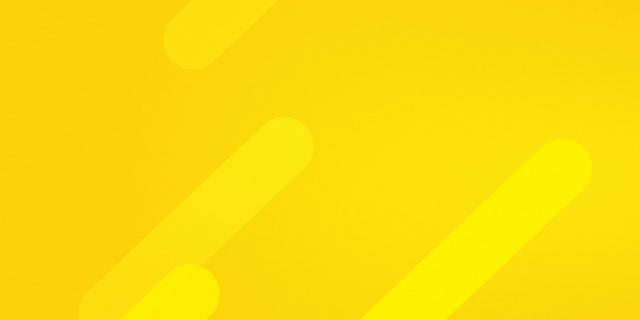
Reproduce this background procedurally as a Shadertoy shader.

```glsl
// Warm yellow backdrop with slanted, translucent rounded bars.
// Soft elliptical glows light a golden base; capsule distance fields
// add the bars, and stretched value noise gives a faint paper grain.

const vec3 GOLD = vec3(0.982, 0.822, 0.028);
const vec3 LEMON = vec3(0.992, 0.892, 0.050);
const vec3 PALE = vec3(0.994, 0.935, 0.085);
const vec3 VIVID = vec3(1.000, 0.950, 0.005);
const vec2 SLANT = vec2(0.726, 0.688);
const float BAR_RADIUS = 0.0924;

// Sineless hash of a grid cell
float hash(vec2 cell) {
    vec3 p = fract(cell.xyx * 0.1031);
    p += dot(p, p.yzx + 33.33);
    return fract((p.x + p.y) * p.z);
}

float valueNoise(vec2 p) {
    vec2 cell = floor(p);
    vec2 f = fract(p);
    f = f * f * (3.0 - 2.0 * f);
    float low = mix(hash(cell), hash(cell + vec2(1, 0)), f.x);
    float high = mix(hash(cell + vec2(0, 1)), hash(cell + vec2(1, 1)), f.x);
    return mix(low, high, f.y);
}

float glow(vec2 p, vec2 center, vec2 size) {
    vec2 d = (p - center) / size;
    return exp(-dot(d, d));
}

// Signed distance to a capsule that starts at a point and runs along SLANT
float capsule(vec2 p, vec2 start, float len, float radius) {
    vec2 d = p - start;
    float along = clamp(dot(d, SLANT), min(len, 0.0), max(len, 0.0));
    return length(d - SLANT * along) - radius;
}

vec3 paintBar(vec3 base, vec2 p, vec2 start, float len, vec3 tint, float alpha) {
    float edge = 1.0 / iResolution.y;
    float dist = capsule(p, start, len, BAR_RADIUS);
    return mix(base, tint, alpha * (1.0 - smoothstep(-edge, edge, dist)));
}

void mainImage(out vec4 fragColor, in vec2 fragCoord) {
    vec2 p = fragCoord / iResolution.y;

    // Golden base with light gathering at the right and below the middle
    float light = 0.80 * glow(p, vec2(1.98, 0.44), vec2(0.62, 0.36))
                + 0.68 * glow(p, vec2(1.18, 0.42), vec2(0.62, 0.58));
    vec3 color = mix(GOLD, LEMON, min(light, 1.0));

    // Bars, from back to front; negative lengths run down and to the left
    color = paintBar(color, p, vec2(0.604, 0.875), 1.0, PALE, 0.46);
    float fade = mix(0.40, 0.70, smoothstep(0.0, 0.6, p.y));
    color = paintBar(color, p, vec2(0.888, 0.542), -0.757, PALE, fade);
    color = paintBar(color, p, vec2(0.594, 0.081), -1.0, VIVID, 0.78);
    color = paintBar(color, p, vec2(1.758, 0.474), -1.5, VIVID, 0.93);

    // Fine grain, stretched sideways
    float grain = valueNoise(p * vec2(120.0, 256.0)) - 0.5;
    color += grain * vec3(0.004, 0.012, 0.010);

    fragColor = vec4(clamp(color, 0.0, 1.0), 1.0);
}
```
